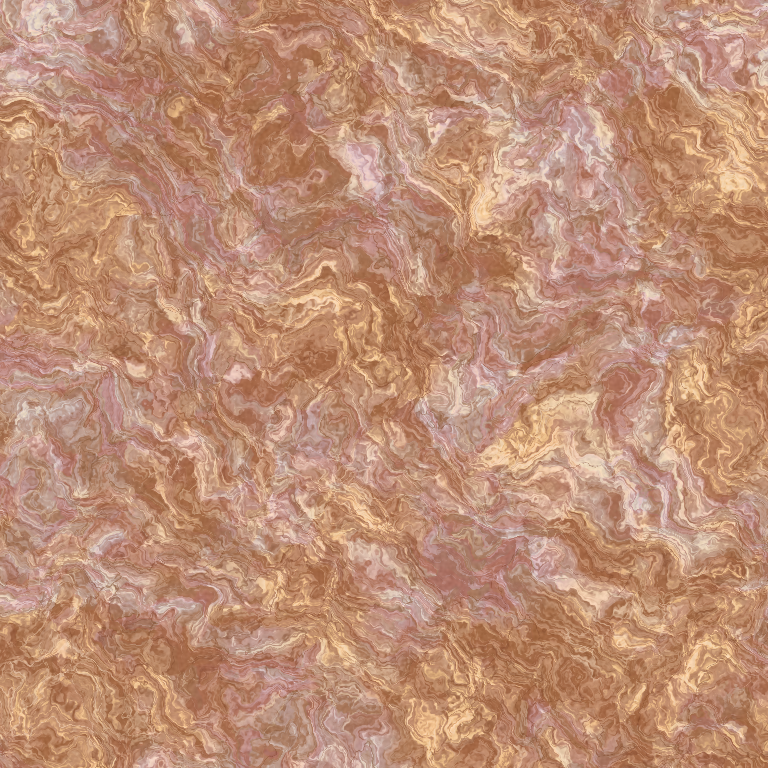
Write a three.js fragment shader that draws this texture.

```glsl
// Crumpled copper and mother-of-pearl foil. Cellular facets lying in two slanting
// directions and ridged folds give the light; a patchy noise chooses between warm
// and pearly colour ramps; broken veins, creases and grain finish the surface.

varying vec2 vUv;

const vec3 COPPER = vec3(0.635, 0.405, 0.265);
const vec3 TAN = vec3(0.75, 0.55, 0.42);
const vec3 GOLD = vec3(0.94, 0.75, 0.53);
const vec3 MAUVE = vec3(0.67, 0.46, 0.38);
const vec3 LILAC = vec3(0.755, 0.595, 0.56);
const vec3 PEARL = vec3(0.85, 0.76, 0.76);
const vec3 CREAM = vec3(0.97, 0.86, 0.75);
const vec3 UMBER = vec3(0.52, 0.30, 0.19);

vec2 hash2(vec2 p) {
  vec3 h = fract(p.xyx * vec3(0.1031, 0.1030, 0.0973));
  h += dot(h, h.yzx + 33.33);
  return fract((h.xx + h.yz) * h.zy);
}

float cornerSlope(vec2 cell, vec2 offset) {
  return dot(hash2(cell) * 2.0 - 1.0, offset);
}

// Gradient noise, centred on zero
float noise(vec2 p) {
  vec2 i = floor(p), f = fract(p);
  vec2 u = f * f * f * (f * (f * 6.0 - 15.0) + 10.0);
  vec2 r = vec2(1.0, 0.0);
  float low = mix(cornerSlope(i, f), cornerSlope(i + r, f - r), u.x);
  float high = mix(cornerSlope(i + r.yx, f - r.yx), cornerSlope(i + 1.0, f - 1.0), u.x);
  return mix(low, high, u.y);
}

vec2 nextOctave(vec2 p) {
  return mat2(1.6, 1.2, -1.2, 1.6) * p + 17.3;
}

float fbm(vec2 p) {
  float sum = 0.0, amp = 0.5;
  for (int i = 0; i < 5; i++) {
    sum += amp * noise(p);
    p = nextOctave(p);
    amp *= 0.5;
  }
  return sum;
}

// Sharp-edged height field of folded foil
float folds(vec2 p) {
  float sum = 0.0, amp = 0.5;
  for (int i = 0; i < 5; i++) {
    sum += amp * abs(noise(p));
    p = nextOctave(p);
    amp *= 0.53;
  }
  return sum;
}

// Tilted cells with softened borders: x is tone, y is a random tint
vec2 facets(vec2 p) {
  vec2 i = floor(p), f = fract(p);
  vec3 sum = vec3(0.0);
  for (int y = -1; y <= 1; y++) {
    for (int x = -1; x <= 1; x++) {
      vec2 cell = vec2(float(x), float(y));
      vec2 seed = hash2(i + cell);
      vec2 traits = hash2(i + cell + 71.7);
      vec2 d = cell + seed - f;
      float weight = exp(-30.0 * dot(d, d));
      float tilt = dot(d, traits.yx - 0.5) * 2.0;
      sum += weight * vec3(traits.x - 0.5 + tilt, traits.y - 0.5, 1.0);
    }
  }
  return sum.xy / sum.z;
}

// Turn so that x runs along the given direction, and squeeze across it
vec2 slant(vec2 p, vec2 along, float squeeze) {
  return vec2(dot(p, along), squeeze * dot(p, vec2(-along.y, along.x))) + 5.0;
}

// Thin line along the zero contour
float vein(float n, float width) {
  return 1.0 - smoothstep(0.0, width, abs(n));
}

// Crisp on one side of the contour, fading away on the other
float flap(float n, float fade) {
  return smoothstep(0.0, 0.012, n) * exp(-max(n, 0.0) * fade);
}

vec3 ramp(vec3 dark, vec3 mid, vec3 light, float t) {
  return mix(mix(dark, mid, smoothstep(-0.05, 0.5, t)), light, smoothstep(0.5, 1.0, t));
}

void main() {
  // Lightly warped coordinates, falling and rising to the right
  vec2 p = vUv + 0.20 * vec2(fbm(vUv * 4.0 + 3.0), fbm(vUv * 4.0 + 41.0));
  p += 0.075 * vec2(fbm(vUv * 15.0 + 9.0), fbm(vUv * 15.0 + 63.0));
  vec2 q = slant(p, vec2(0.90, -0.43), 1.7);
  vec2 r = slant(p, vec2(0.75, 0.66), 1.6);

  // Light from broad clouds, facets and the slope of the folds
  vec2 large = facets(q * 7.0);
  vec2 medium = facets(r * 13.0 + 20.0);
  vec2 small = facets(q * 29.0 + 50.0);
  vec2 lightStep = vec2(0.0015, 0.0025);
  float slope = (folds((q + lightStep) * 7.0) - folds(q * 7.0)) / length(lightStep);
  float light = 0.41 + 1.0 * fbm(vUv * 4.0 + 80.0);
  light += 0.27 * large.x + 0.27 * medium.x + 0.22 * small.x;
  light += 0.062 * clamp(slope, -8.0, 8.0);
  light -= 0.32 * flap(fbm(r * 4.0 + 12.0), 13.0);
  light += 0.26 * flap(fbm(q * 6.0 + 33.0), 20.0);

  // Warm copper and gold against cool lilac and pearl
  float hue = fbm(vUv * 4.5 + 27.0) + 0.20 * large.y + 0.20 * medium.y + 0.10 * small.y;
  float cool = smoothstep(-0.15, 0.22, hue + 0.10 * (0.5 - vUv.x));
  vec3 color = mix(ramp(COPPER, TAN, GOLD, light), ramp(MAUVE, LILAC, PEARL, light), cool);
  color = mix(color, CREAM, 0.75 * smoothstep(0.8, 1.3, light));

  // Broken pale veins and dark creases
  float patches = smoothstep(-0.04, 0.14, fbm(vUv * 7.0 + 55.0));
  float paleVein = max(vein(fbm(q * 8.0 + 7.0), 0.02), 0.7 * vein(fbm(r * 13.0 + 90.0), 0.03));
  float darkVein = vein(fbm(r * 8.0 + 70.0), 0.016);
  color = mix(color, CREAM, 0.55 * paleVein * patches);
  color = mix(color, UMBER, 0.5 * darkVein * (1.0 - 0.7 * patches));

  // Faint iridescence and fine grain
  float phase = 20.0 * fbm(q * 4.0 + 14.0) + 6.0 * small.y;
  color += 0.014 * (0.3 + cool) * cos(phase + vec3(0.0, 2.4, 4.2));
  color += 0.06 * noise(vUv * 210.0) + 0.05 * noise(vUv * 120.0 + 8.0);

  gl_FragColor = vec4(clamp(color, 0.0, 1.0), 1.0);
}
```
